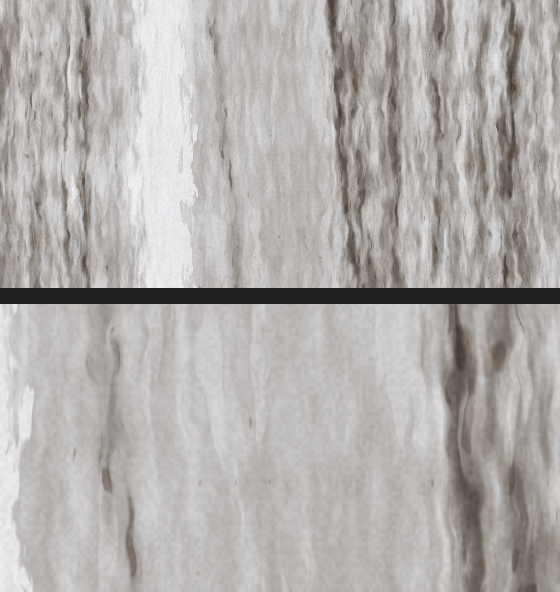
Top, the full canvas; bottom, a detail of the centre.
This texture is drawn by a Shadertoy shader. Its source:

```glsl
const float CANVAS_TOP = 0.516;
const float WHITE_TONE = 0.908;
const int VEIN_COUNT = 10;

// Each vein: x at the top, drift toward the bottom, half width, strength
const vec4 VEINS[VEIN_COUNT] = vec4[VEIN_COUNT](
    vec4(0.045, 0.03, 0.010, 0.11),
    vec4(0.115, 0.00, 0.004, 0.15),
    vec4(0.150, 0.00, 0.008, 0.19),
    vec4(0.385, 0.07, 0.010, 0.10),
    vec4(0.592, 0.07, 0.008, 0.27),
    vec4(0.615, 0.07, 0.026, 0.11),
    vec4(0.705, 0.00, 0.008, 0.16),
    vec4(0.787, -0.01, 0.008, 0.19),
    vec4(0.862, 0.00, 0.012, 0.11),
    vec4(0.913, -0.01, 0.015, 0.25));

float hash(vec2 cell) {
    return fract(sin(dot(cell, vec2(127.1, 311.7))) * 43758.5453);
}

float noise(vec2 p) {
    vec2 cell = floor(p);
    vec2 f = fract(p);
    f = f * f * (3.0 - 2.0 * f);
    float low = mix(hash(cell), hash(cell + vec2(1, 0)), f.x);
    float high = mix(hash(cell + vec2(0, 1)), hash(cell + vec2(1, 1)), f.x);
    return mix(low, high, f.y);
}

float fbm(vec2 p) {
    float sum = 0.0;
    float weight = 0.533;
    for (int i = 0; i < 4; i++) {
        sum += weight * noise(p);
        p = p * 2.03 + vec2(17.3, 9.1);
        weight *= 0.5;
    }
    return sum;
}

float band(float x, float left, float right, float soft) {
    return smoothstep(left - soft, left + soft, x)
         * (1.0 - smoothstep(right - soft, right + soft, x));
}

// Sideways wobble that bends the streaks at three scales
vec2 bendGrain(vec2 p) {
    float wobble = 0.016 * (noise(p * vec2(5.0, 5.0)) - 0.5)
                 + 0.007 * (noise(p * vec2(28.0, 13.0) + 31.0) - 0.5)
                 + 0.005 * (noise(p * vec2(95.0, 65.0) + 57.0) - 0.5);
    return vec2(p.x + wobble, p.y);
}

// Summed darkness of the veins, broken into ragged patches
float veinShade(vec2 p) {
    float ragged = 2.2 * (fbm(p * vec2(100.0, 32.0) + 23.0) - 0.5);
    float shade = 0.0;
    for (int i = 0; i < VEIN_COUNT; i++) {
        vec4 vein = VEINS[i];
        float center = vein.x + vein.y * (CANVAS_TOP - p.y);
        float d = (p.x - center) / vein.z + ragged;
        float patches = noise(vec2(p.x * 120.0, p.y * 20.0) + float(i) * 7.7);
        shade += vein.w * exp(-d * d) * (0.4 + 1.1 * smoothstep(0.35, 0.65, patches));
    }
    return shade;
}

// Grey that turns brown as it darkens and faintly blue when pale
vec3 stoneColor(float tone) {
    float warmth = 1.0 - smoothstep(0.46, 0.82, tone);
    vec3 tint = mix(vec3(0.003, -0.002, -0.004), vec3(0.008, -0.025, -0.052), warmth);
    tint.b += 0.014 * smoothstep(0.82, 0.92, tone);
    return vec3(tone) + tint;
}

void mainImage(out vec4 fragColor, in vec2 fragCoord) {
    vec2 p = fragCoord / iResolution.x;
    vec2 q = bendGrain(p);

    // Stretched noise layers
    float coarse = fbm(q * vec2(45.0, 4.5)) - 0.5;
    float fine = fbm(q * vec2(125.0, 22.0) + 11.0) - 0.5;
    float chips = noise(q * vec2(210.0, 60.0) + 83.0) - 0.5;
    float wisps = smoothstep(0.57, 0.67, fbm(q * vec2(75.0, 10.0) + 43.0));
    float flecks = smoothstep(0.66, 0.80, noise(q * vec2(170.0, 42.0) + 71.0));
    float specks = smoothstep(0.92, 0.99, noise(q * vec2(190.0, 55.0) + 97.0));

    // Broad vertical zones
    float calm = band(q.x, 0.345, 0.585, 0.015);
    float pale = band(q.x, 0.165, 0.350, 0.012);
    float lightEnd = band(q.x, 0.950, 1.100, 0.015);
    float ragged = q.x + 0.07 * fine + 0.035 * coarse;
    float white = smoothstep(0.225, 0.262, ragged)
                * (1.0 - smoothstep(0.336, 0.345, ragged));

    // Streaks, veins and flecks
    float contrast = 1.0 - 0.62 * calm - 0.35 * pale;
    float tone = 0.692 + 0.045 * calm + 0.07 * pale + 0.05 * lightEnd;
    tone += contrast * (0.38 * coarse + 0.42 * fine + 0.08 * chips);
    tone += 0.085 * wisps * (1.0 - 0.3 * calm);
    float veins = veinShade(q);
    tone -= veins;
    tone -= flecks * (0.02 * contrast + 0.17 * smoothstep(0.04, 0.18, veins));
    tone -= 0.14 * specks;

    // Ease the extremes toward the middle greys
    tone -= 0.4 * max(tone - 0.79, 0.0);
    tone += 0.5 * max(0.46 - tone, 0.0);

    // Smooth white seam and fine grain
    tone = mix(tone, WHITE_TONE + 0.08 * fine, white);
    tone += 0.05 * (noise(p * vec2(500.0, 400.0)) - 0.5);
    tone = clamp(tone, 0.27, 0.94);

    fragColor = vec4(stoneColor(tone), 1.0);
}
```
